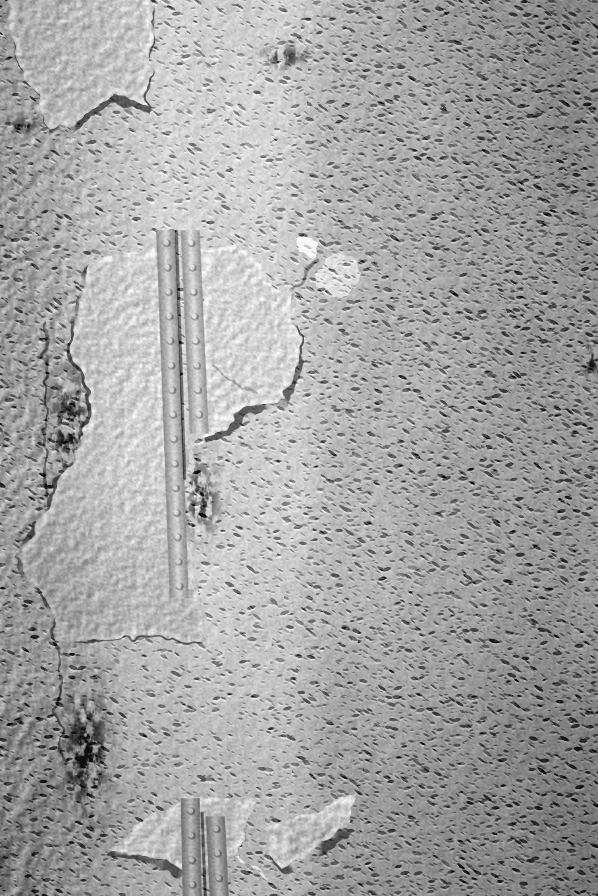
A Shadertoy shader for this texture:

```glsl
// Weathered grey wall: pitted concrete, torn plaster patches and studded metal beads.
const float PIT_CELL = .0165;  // pit spacing in canvas widths
const float PIT_DEPTH = .42;
const float RAGGED = .028;     // unevenness of plaster edges
const float STUD_STEP = .041;
const float GRAIN = .1;
const int N = 8;

// Plaster outlines: x right, y down, in canvas widths
const vec2 MAIN[N] = vec2[N](vec2(.15,.44), vec2(.27,.41), vec2(.28,.72), vec2(.345,1.07),
  vec2(.11,1.07), vec2(.035,.93), vec2(.16,.69), vec2(.12,.59));
const vec2 SIDE[N] = vec2[N](vec2(.335,.41), vec2(.4,.41), vec2(.465,.485), vec2(.49,.485),
  vec2(.497,.6), vec2(.48,.67), vec2(.425,.68), vec2(.335,.735));
const vec2 TOP[N] = vec2[N](vec2(0,-.1), vec2(.25,-.1), vec2(.253,.1), vec2(.245,.18),
  vec2(.185,.165), vec2(.15,.19), vec2(.08,.22), vec2(.015,.05));
const vec2 LOW[N] = vec2[N](vec2(.185,1.42), vec2(.25,1.36), vec2(.31,1.335), vec2(.37,1.34),
  vec2(.43,1.335), vec2(.39,1.44), vec2(.3,1.455), vec2(.27,1.44));
const vec2 LUMP[N] = vec2[N](vec2(.44,1.385), vec2(.51,1.365), vec2(.555,1.335), vec2(.597,1.325),
  vec2(.58,1.375), vec2(.51,1.435), vec2(.475,1.45), vec2(.45,1.43));

float pixel;

float hash(vec2 p) { return fract(sin(dot(p, vec2(127.1, 311.7))) * 43758.5); }

float noise(vec2 p) {
  vec2 i = floor(p), f = fract(p), e = vec2(1, 0);
  f *= f * (3. - 2. * f);
  return mix(mix(hash(i), hash(i + e), f.x), mix(hash(i + e.yx), hash(i + 1.), f.x), f.y);
}

float fbm(vec2 p) { return .55 * noise(p) + .3 * noise(p * 2.1 + 7.) + .15 * noise(p * 4.3); }

float cover(float d) { return smoothstep(pixel, -pixel, d); }

float blob(vec2 p, float x, float y, float w, float h) {
  vec2 q = (p - vec2(x, y)) / vec2(w, h);
  return exp(-dot(q, q));
}

float segment(vec2 p, vec2 a, vec2 b) {
  vec2 v = b - a;
  return length(p - a - v * clamp(dot(p - a, v) / dot(v, v), 0., 1.));
}

float line(vec2 p, float x, float y, float x2, float y2) {
  return cover(segment(p, vec2(x, y), vec2(x2, y2)) - .0025);
}

float polygon(vec2 p, vec2 v[N]) {
  float d = 9., s = 1.;
  for (int i = 0, j = N - 1; i < N; j = i++) {
    d = min(d, segment(p, v[i], v[j]));
    vec2 e = v[j] - v[i], w = p - v[i];
    bvec3 c = bvec3(w.y >= 0., p.y < v[j].y, e.x * w.y > e.y * w.x);
    if (all(c) || !any(c)) s = -s;
  }
  return s * d;
}

// Scattered slanted pits with faint lit rims
float pits(vec2 p, float cell, float density) {
  float dark = 0., rim = 0., soft = pixel / cell;
  for (int k = 0; k < 9; k++) {
    vec2 c = floor(p / cell) + vec2(k % 3 - 1, k / 3 - 1);
    if (hash(c + 5.7) > density) continue;
    vec2 q = p / cell - c - vec2(hash(c), hash(c + 19.3));
    q.y += q.x * (hash(c + 2.9) - .7);
    q *= vec2(.75, 1.7);
    float size = mix(.12, .36, hash(c + 8.1));
    dark = max(dark, smoothstep(soft, -soft, length(q) - size) * mix(.5, 1., hash(c + 4.4)));
    q.y -= .37;
    rim = max(rim, smoothstep(soft, -soft, length(q) - size));
  }
  return dark - .22 * rim * (1. - dark);
}

// Plaster with a broken cast shadow and a lit rim
void layPatch(inout float tone, vec2 p, vec2 v[N], vec2 drop, float value) {
  float d = polygon(p, v), shadow = cover(polygon(p - drop, v));
  tone *= 1. - .55 * shadow * smoothstep(.25, .6, noise(p * 38.));
  tone = mix(tone, value + .08 * smoothstep(.008, 0., abs(d + .005)), cover(d));
}

// Leaning metal strip with a row of studs
void layBead(inout float tone, vec2 p, float x, float top, float lean, float bottom, float value) {
  vec2 q = p - vec2(x, top);
  q.x -= lean * q.y;
  float u = abs(q.x) / .016;
  float metal = value + .08 * cos(u * 5.) - .17 * smoothstep(.55, 1., u);
  vec2 stud = vec2(q.x, (fract(q.y / STUD_STEP) - .5) * STUD_STEP);
  metal += .25 * cover(length(stud) - .0045) - .22 * cover(length(stud - .0015) - .0065);
  tone = mix(tone, metal, cover(max(abs(q.x) - .016, max(-q.y, p.y - bottom))));
}

float wallTone(vec2 p) {
  float left = mix(.62, .82, smoothstep(0., .3, p.x));
  float right = mix(.73, .6, smoothstep(.52, 1., p.x));
  float t = mix(left, right, smoothstep(.47, .57, p.x)) - .13 * smoothstep(.8, 1.5, p.y);
  return t - .08 * blob(p, 1., 0., .3, .4) + .07 * (fbm(p * vec2(14, 5)) - .5);
}

void mainImage(out vec4 fragColor, in vec2 fragCoord) {
  vec2 p = vec2(fragCoord.x, iResolution.y - fragCoord.y) / iResolution.x;
  pixel = .8 / iResolution.x;
  vec2 r = p + RAGGED * (vec2(fbm(p * 32.), fbm(p * 32. + 41.)) - .5);
  float relief = fbm(p * 95.) - fbm(p * 95. + .45);

  // Pitted wall, rough on the left, streaked low down
  float tone = wallTone(p) + relief * mix(.38, .12, smoothstep(.05, .26, p.x));
  float density = mix(.38, .62, smoothstep(.4, .65, p.x)) + .2 * blob(p, .88, .35, .1, .4);
  tone -= PIT_DEPTH * (pits(p, PIT_CELL, density) + .7 * pits(p + 3.3, PIT_CELL * .64, density));
  float streak = noise(vec2(p.x * 95. + 9. * sin(p.y * 5.), p.y * 9.)) - .5;
  tone += .2 * streak * smoothstep(.14, .06, p.x) * smoothstep(1., 1.2, p.y);

  // Soot, scars, cracks and pale smears
  float soot = blob(p, .145, 1.26, .035, .1) + blob(p, .335, .83, .03, .06)
    + blob(p, .12, .72, .04, .09) + blob(p, .475, .095, .035, .016)
    + blob(p, .99, .6, .014, .03) + blob(p, .04, .21, .02, .01);
  tone -= .6 * soot * smoothstep(.35, .65, fbm(p * vec2(100, 60)));
  tone -= .28 * (line(r, .09, 1.03, .105, 1.27) + line(r, .075, .54, .078, .83)
    + line(r, .49, .485, .53, .425));
  tone += .15 * cover(length(r - vec2(.565, .46)) - .036);
  tone += .25 * cover(length(r - vec2(.517, .412)) - .014);

  // Plaster patches
  float grit = relief * .33;
  float slope = .13 * smoothstep(.05, .25, p.x) - .1 * smoothstep(.75, 1.05, p.y);
  layPatch(tone, r, MAIN, vec2(-.007, .003), .69 + slope + grit);
  layPatch(tone, r, SIDE, vec2(.005, .011), .83 + grit);
  layPatch(tone, r, TOP, vec2(.003, .012), .66 + .5 * p.x + grit);
  layPatch(tone, r, LOW, vec2(-.004, .012), .74 + grit);
  layPatch(tone, r, LUMP, vec2(.005, .013), .61 + .3 * fbm(p * 28.) + grit);
  tone -= .2 * (line(r, .35, .61, .425, .66) - line(r, .4, 1.43, .45, 1.48));

  // Metal beads and grooves
  layBead(tone, p, .277, .385, .037, 1., .74);
  layBead(tone, p, .318, .385, .045, .725, .77);
  layBead(tone, p, .318, 1.335, .02, 2., .62);
  layBead(tone, p, .36, 1.365, .05, 2., .62);
  tone -= .4 * (line(p, .295, .387, .309, .8) + line(p, .338, 1.36, .344, 1.52));

  tone += GRAIN * (noise(p * 310.) - .5);
  fragColor = vec4(vec3(clamp(tone, .06, .97)), 1);
}
```
